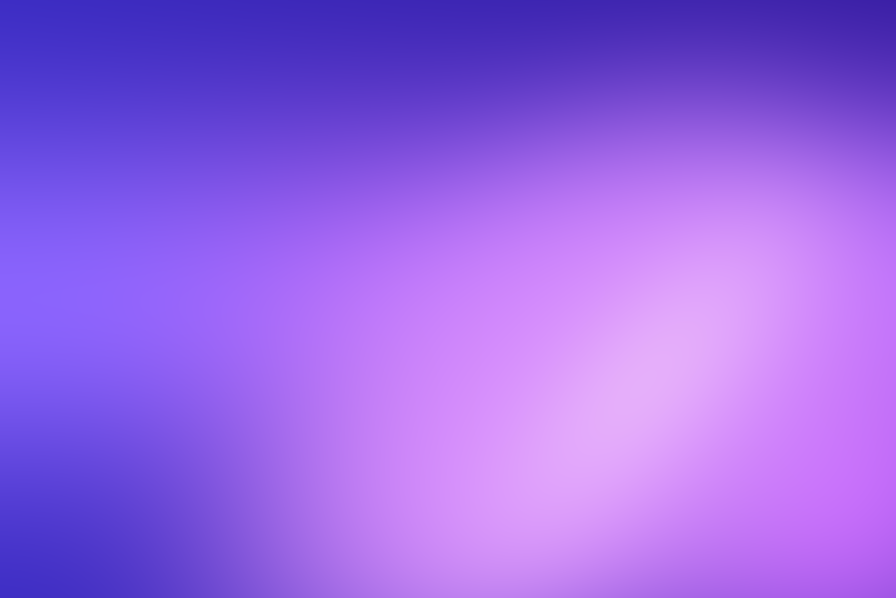
This background is drawn by a WebGL 1 fragment shader. Its source:

```glsl
precision highp float;
// A soft indigo-to-pink backdrop: a violet band fades into dark edges,
// then tilted elliptical glows add magenta, pink and a pale diagonal sheen.
// Each glow is an exponential falloff of a rotated, scaled distance.

uniform vec2 u_resolution;

const vec3 INDIGO = vec3(0.20, 0.15, 0.74);
const vec3 NAVY = vec3(0.16, 0.08, 0.60);
const vec3 PERIWINKLE = vec3(0.54, 0.39, 0.99);
const vec3 VIOLET = vec3(0.66, 0.40, 0.97);
const vec3 MAGENTA = vec3(0.76, 0.40, 0.98);
const vec3 PINK = vec3(0.84, 0.55, 0.99);
const vec3 SHEEN = vec3(0.91, 0.71, 0.98);

// Elliptical falloff: 1 at the centre, steeper-edged as power grows.
float glow(vec2 p, vec2 centre, vec2 radii, float angle, float power) {
  vec2 d = p - centre;
  float c = cos(angle);
  float s = sin(angle);
  vec2 q = vec2(c * d.x + s * d.y, c * d.y - s * d.x) / radii;
  return exp(-pow(dot(q, q) + 1e-6, power));
}

// Dark ground crossed by a horizontal band of light.
vec3 ground(vec2 p) {
  vec3 deep = mix(INDIGO, NAVY, p.x / 1.5);
  vec3 bright = mix(PERIWINKLE, VIOLET, smoothstep(0.0, 0.7, p.x));
  float height = (p.y - 0.5) / 0.34;
  return mix(deep, bright, exp(-height * height));
}

void main() {
  // Canvas space: 1.5 wide, 1 high
  vec2 p = gl_FragCoord.xy / u_resolution * vec2(1.5, 1.0);

  float magenta = glow(p, vec2(1.40, 0.20), vec2(0.41), 0.0, 1.0);
  float pink = glow(p, vec2(0.95, 0.30), vec2(0.64, 0.383), 0.607, 1.5);
  float sheen = glow(p, vec2(1.08, 0.36), vec2(0.35, 0.14), 0.82, 1.0);

  // The upper right corner holds the light back
  float shade = 1.0 - 0.9 * glow(p, vec2(1.55, 0.95), vec2(0.30), 0.0, 1.0);

  vec3 color = ground(p);
  color = mix(color, MAGENTA, magenta);
  color = mix(color, PINK, pink * shade);
  color = mix(color, SHEEN, 0.85 * sheen * shade);
  gl_FragColor = vec4(color, 1.0);
}
```
